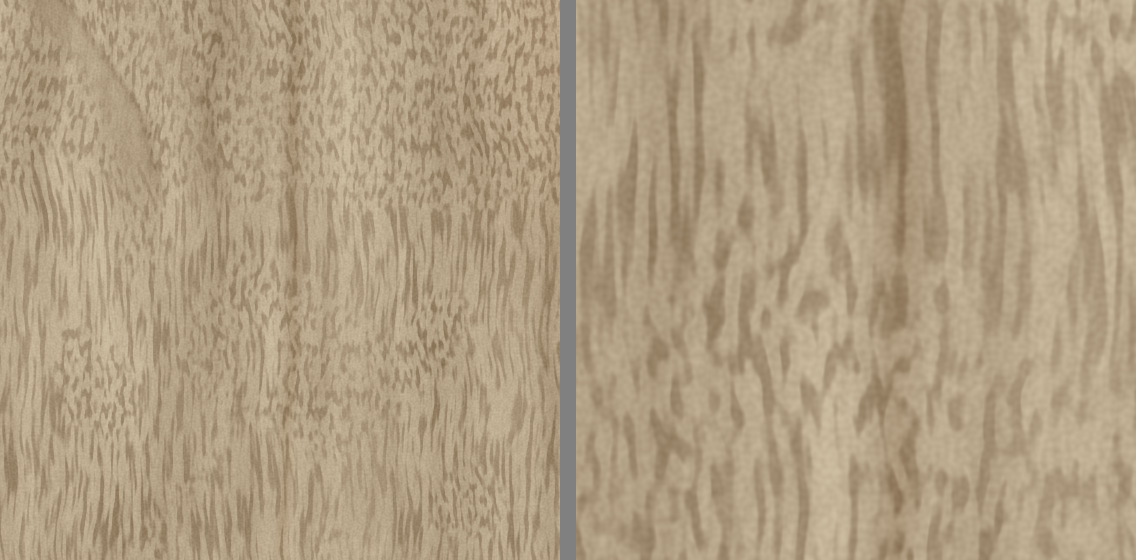
Left: the whole. Right: its middle third, enlarged.
Write a WebGL 1 fragment shader that draws this texture.

```glsl
precision highp float;
// Pale wood veneer with upright grain: stretched gradient noise gives short
// flecks that pass into long streaks, over broad vertical bands of shade.
// Curved growth rings with smooth, fleck-free wood sweep the upper left.
uniform vec2 u_resolution;

float hash(vec2 p) {
  return fract(sin(dot(p, vec2(127.1, 311.7))) * 43758.5453);
}

// Gradient noise, roughly -0.7 to 0.7
float noise(vec2 p) {
  vec2 i = floor(p);
  vec2 f = p - i;
  vec2 w = f * f * f * (f * (f * 6.0 - 15.0) + 10.0);
  vec4 a = 6.2832 * vec4(hash(i), hash(i + vec2(1.0, 0.0)),
                         hash(i + vec2(0.0, 1.0)), hash(i + 1.0));
  vec4 x = vec4(f.x, f.x - 1.0, f.x, f.x - 1.0);
  vec4 y = vec4(f.y, f.y, f.y - 1.0, f.y - 1.0);
  vec4 g = cos(a) * x + sin(a) * y;
  return mix(mix(g.x, g.y, w.x), mix(g.z, g.w, w.x), w.y);
}

// Soft bump around zero
float bump(float d, float width) {
  return exp(-d * d / (width * width));
}

// Short pores above, drawn-out streaks where stretch is 1
float flecks(vec2 p, float stretch) {
  float pores = noise(p * vec2(108.0, 36.0)) + 0.5 * noise(p * vec2(175.0, 66.0) + 7.0);
  float streaks = noise(p * vec2(104.0, 9.0) + 31.0) + 0.6 * noise(p * vec2(165.0, 24.0) + 53.0);
  return smoothstep(-0.12, 0.36, mix(pores, streaks, stretch));
}

void main() {
  vec2 p = gl_FragCoord.xy / u_resolution;

  // Wavering fibres lean the flecks to either side
  vec2 q = p;
  q.x += 0.017 * noise(p * vec2(4.0, 6.0) + 3.0) + 0.002 * noise(p * vec2(22.0, 26.0));
  q.x -= 0.12 * (p.y - 0.8) * smoothstep(0.6, 0.8, p.y) * smoothstep(0.35, 0.05, p.x);

  // Streaks rule the lower part and a belt at mid height
  float stretch = 0.15 + 1.1 * noise(p * vec2(6.0, 5.0) + 11.0)
    + 0.4 * bump(p.y - 0.57, 0.08) + 0.3 * smoothstep(0.4, 0.1, p.y)
    + 0.4 * smoothstep(0.13, 0.04, p.x) * smoothstep(0.7, 0.5, p.y)
    - 0.55 * smoothstep(0.6, 0.72, p.y);
  stretch = smoothstep(0.05, 0.4, stretch);

  // Growth rings: a smooth band ending in a dark edge
  float rise = max(p.y - 0.62, 0.0) / 0.38;
  float ringFade = smoothstep(0.58, 0.74, p.y);
  float smoothWood = 0.0;
  float ringEdge = 0.0;
  for (int k = 0; k < 3; k++) {
    float n = float(k);
    float strength = ringFade / (1.0 + 1.1 * n);
    float d = p.x - 0.285 - 0.115 * n + (0.18 - 0.05 * n) * rise * rise;
    d += 0.012 * noise(p * 13.0 + n);
    smoothWood += strength * smoothstep(-0.085, -0.04, d) * smoothstep(0.01, -0.012, d);
    ringEdge += strength * bump(d, 0.009);
  }

  // Broad bands of shade along the grain
  float bands = 0.34 * noise(q * vec2(9.0, 1.1) + 5.0)
    + 0.25 * noise(q * vec2(30.0, 2.3) + 17.0)
    + 0.12 * noise(p * 6.0 + 41.0);
  float seamX = q.x - 0.525 + 0.02 * smoothstep(0.4, 0.0, p.y);
  float seam = bump(seamX, 0.011) * (0.65 + 0.8 * noise(vec2(2.0, p.y * 7.0)));
  float paleBand = bump(q.x - 0.63, 0.065);
  float darkBands = bump(q.x - 0.76, 0.055)
    + bump(q.x - 0.22, 0.04) * smoothstep(0.45, 0.2, p.y);

  // Combine into one tone, 0 dark to 1 pale
  float density = 0.55 + 0.25 * noise(q * vec2(7.0, 3.0) + 23.0)
    - 0.15 * paleBand + 0.08 * darkBands;
  density *= 1.0 - 0.85 * min(smoothWood, 1.0);
  float tone = 0.83 + bands - density * flecks(q, stretch)
    - 0.17 * smoothWood - 0.28 * ringEdge - 0.36 * seam
    + 0.07 * paleBand - 0.08 * darkBands;

  // Fine fibres and surface grain
  tone += 0.16 * noise(q * vec2(210.0, 45.0) + 71.0);
  tone += 0.2 * noise(p * 245.0) + 0.09 * noise(p * 130.0 + 61.0);

  vec3 color = mix(vec3(0.55, 0.467, 0.357), vec3(0.767, 0.701, 0.592), clamp(tone, -0.15, 1.15));
  float blush = 0.6 * seam + 0.8 * smoothstep(0.75, 1.0, p.x) * smoothstep(0.2, 1.0, p.y);
  color += blush * vec3(0.012, -0.005, -0.01);
  gl_FragColor = vec4(color, 1.0);
}
```
